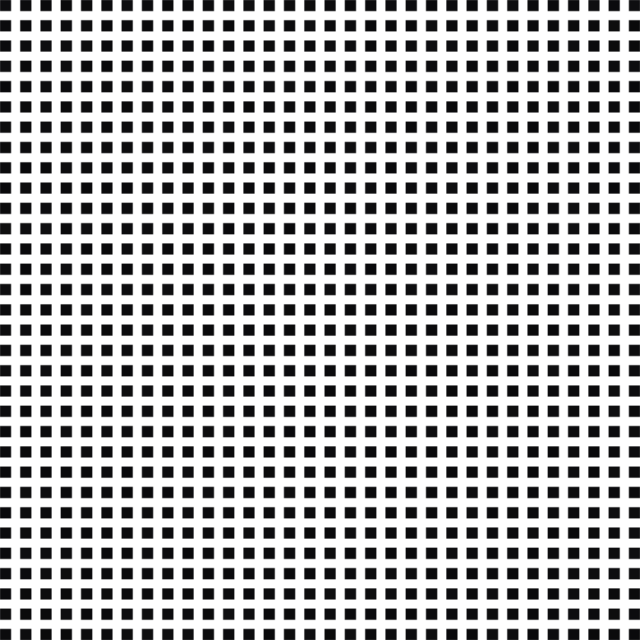
Reproduce this pattern procedurally as a WebGL 2 fragment shader.

```glsl
#version 300 es
precision highp float;
// Regular grid of small near-black squares on white, centred on the canvas.
// Each cell holds one square, drawn as the product of two soft-edged bars;
// a hash shifts the ink of each square by a barely visible amount.

#define REPEATS 31.54      // cells across and down the canvas
#define SQUARE_SIZE 0.553  // side of a square, as a share of its cell
#define EDGE_SOFTNESS 0.0024 // width of the edge ramp, in canvas units
#define INK_VARIATION 0.02 // spread of ink brightness between squares
#define INK vec3(0.045, 0.045, 0.052)
#define PAPER vec3(1.0)

uniform vec2 u_resolution;
out vec4 fragColor;

float hash(vec2 cell) {
  vec3 q = fract(vec3(cell.xyx) * 0.1031);
  q += dot(q, q.yzx + 33.33);
  return fract((q.x + q.y) * q.z);
}

// Coverage of a centred square, with a linear ramp of the given width
float squareCoverage(vec2 local, float ramp) {
  vec2 edgeDistance = abs(local) - 0.5 * SQUARE_SIZE;
  vec2 bars = clamp(0.5 - edgeDistance / ramp, 0.0, 1.0);
  return bars.x * bars.y;
}

void main() {
  float canvasSize = min(u_resolution.x, u_resolution.y);
  vec2 centred = (gl_FragCoord.xy - 0.5 * u_resolution) / canvasSize;

  // Grid: a gap between squares falls on the canvas centre
  vec2 grid = centred * REPEATS;
  vec2 cell = floor(grid);
  vec2 local = fract(grid) - 0.5;

  // Edge ramp never narrower than one pixel
  float ramp = max(EDGE_SOFTNESS, 1.0 / canvasSize) * REPEATS;
  float coverage = squareCoverage(local, ramp);

  vec3 ink = INK + INK_VARIATION * (hash(cell + 64.0) - 0.5);
  fragColor = vec4(mix(PAPER, ink, coverage), 1.0);
}
```
